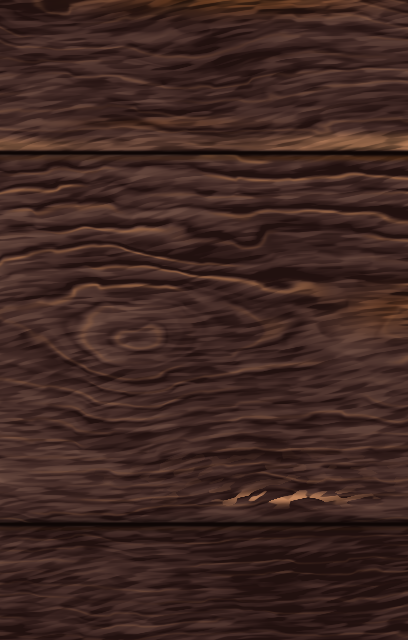
This texture is drawn by a Shadertoy shader. Its source:

```glsl
// Three dark, weathered timber planks with raised grain, an oval knot and worn edges.

// Colours
const vec3 SHADOW = vec3(0.13, 0.065, 0.06);
const vec3 WALNUT = vec3(0.26, 0.165, 0.15);
const vec3 DRY    = vec3(0.47, 0.34, 0.29);
const vec3 AMBER  = vec3(0.46, 0.26, 0.12);
const vec3 PALE   = vec3(0.68, 0.47, 0.33);
const vec3 GAP    = vec3(0.055, 0.025, 0.02);

// Layout, in units of canvas height
const float LOWER_SEAM = 0.181;
const float UPPER_SEAM = 0.761;
const float SEAM_HALF  = 0.0024;
const vec2  KNOT       = vec2(0.215, 0.469);
const float KNOT_REACH = 0.135;
const float KNOT_RISE  = 0.070;

// Grain
const vec2  FINE_FIBRE   = vec2(30.0, 210.0);
const vec2  COARSE_FIBRE = vec2(8.0, 85.0);
const float FIBRE_TILT   = 0.13;
const float CREST_WIDTH  = 0.085;

vec3 hash3(vec2 p) {
    vec3 q = fract(vec3(p.xyx) * vec3(0.1031, 0.1030, 0.0973));
    q += dot(q, q.yxz + 33.33);
    return fract((q.xxy + q.yzz) * q.zyx);
}

// Smooth cellular noise: cell values blended by distance to their points
float cells(vec2 p) {
    vec2 id = floor(p), f = p - id;
    float total = 0.0, weight = 0.0;
    for (int j = -1; j <= 1; j++)
    for (int i = -1; i <= 1; i++) {
        vec2 o = vec2(i, j);
        vec3 h = hash3(id + o + 100.0);
        vec2 d = o + h.xy - f;
        float w = exp(-7.0 * dot(d, d));
        total += w * h.z;
        weight += w;
    }
    return total / weight;
}

float bell(float x, float width) { x /= width; return exp(-x * x); }

float spot(vec2 p, vec2 centre, vec2 size) {
    p = (p - centre) / size;
    return exp(-dot(p, p));
}

// Growth-ring number; its contours are the grain lines
float ringLevel(vec2 p) {
    float wobble = 0.8 * (cells(p * vec2(7.0, 15.0)) - 0.5)
                 + 0.35 * (cells(p * vec2(24.0, 30.0)) - 0.5);
    if (p.y > UPPER_SEAM) {
        float sway = 0.016 * sin(10.0 * p.x + 13.0 * p.y)
                   + 0.006 * sin(23.0 * p.x - 20.0 * p.y);
        return (p.y + sway * smoothstep(0.79, 0.88, p.y)) * 38.0 + wobble;
    }
    if (p.y < LOWER_SEAM) return (p.y + 0.004 * sin(7.0 * p.x)) * 52.0 + wobble + 60.0;
    vec2 d = p - KNOT;
    float rise = KNOT_RISE * KNOT_RISE * (1.0 - bell(d.x, KNOT_REACH));
    float side = smoothstep(-0.08, 0.05, d.y);
    return sqrt(d.y * d.y + rise) * mix(46.0, 32.0, side) + wobble + 120.0;
}

void mainImage(out vec4 fragColor, in vec2 fragCoord) {
    vec2 p = fragCoord / iResolution.y;
    float pixel = 1.0 / iResolution.y;
    bool top = p.y > UPPER_SEAM, bottom = p.y < LOWER_SEAM;

    // Fibres follow the bend of the rings
    float level = ringLevel(p);
    vec2 along = vec2(p.x, p.y - FIBRE_TILT * p.x + 0.006 * sin(14.0 * p.x + 19.0 * p.y));
    float fine = cells(along * FINE_FIBRE) - 0.5;
    float coarse = cells(vec2(p.x, level / 36.0) * COARSE_FIBRE) - 0.5;
    float broad = cells(p * vec2(4.0, 13.0) + 7.0) - 0.5;
    float tone = 0.40 + 0.48 * fine + 0.34 * coarse + 0.30 * broad;

    // Raised rings: a worn crest with a shadow beside it
    float row = floor(level), phase = level - row;
    float wear = smoothstep(0.25, 0.75, cells(vec2(p.x * 7.0, row * 3.7)));
    float bold = top ? 0.35 : bottom ? 0.3
               : mix(0.45, 1.0, smoothstep(0.50, 0.57, p.y));
    float crest = bell(phase - 0.42, CREST_WIDTH) * wear * bold;
    float groove = bell(phase - 0.65, 0.11) * (0.4 + 0.6 * wear) * bold;
    tone += 0.10 * bold * cos(6.2832 * (phase - 0.3)) - 0.50 * groove;

    // Broad weathering of each plank
    tone -= top ? 0.06 : bottom ? 0.10 + 0.16 * p.x : 0.0;
    tone += 0.22 * spot(p, vec2(0.0, 0.235), vec2(0.16, 0.04));
    tone -= 0.12 * spot(p, KNOT, vec2(0.11, 0.045));
    tone = clamp(tone, 0.0, 1.0);
    vec3 col = tone < 0.4 ? mix(SHADOW, WALNUT, tone / 0.4)
                          : mix(WALNUT, DRY, (tone - 0.4) / 0.6);

    // Amber heartwood and crests
    float heart = 0.75 * spot(p, vec2(0.36, 1.0), vec2(0.19, 0.022))
                + 0.45 * spot(p, vec2(0.62, 0.515), vec2(0.09, 0.035))
                + 0.30 * spot(p, vec2(0.25, 0.808), vec2(0.14, 0.008));
    col = mix(col, AMBER * (0.85 + 0.9 * fine + 0.5 * coarse), clamp(heart, 0.0, 0.9));
    col = mix(col, mix(AMBER, PALE, 0.25 + 0.5 * wear), crest * (0.6 + 0.5 * fine));

    // Worn bevel above the upper seam
    float bevel = smoothstep(0.762, 0.768, p.y)
                * (1.0 - smoothstep(0.778, 0.799, p.y + 0.018 * broad));
    float rub = 0.22 + 0.55 * bell(p.x - 0.01, 0.10) + 0.75 * bell(p.x - 0.59, 0.13);
    col = mix(col, PALE * (0.9 + 0.5 * fine + 0.4 * coarse), bevel * min(rub, 0.85));

    // Bare flecks on the middle plank
    float chips = smoothstep(0.60, 0.76, cells(along * vec2(55.0, 150.0) + 31.0));
    float chipArea = spot(p, vec2(0.44, 0.222), vec2(0.11, 0.010))
                   + 0.12 * spot(p, vec2(0.42, 0.26), vec2(0.25, 0.04));
    col = mix(col, PALE * 1.12, chips * min(chipArea, 1.0));

    // Seams, with soft shade and an amber lip below
    float toUpper = p.y - UPPER_SEAM, toLower = p.y - LOWER_SEAM;
    float seam = min(abs(toUpper), abs(toLower));
    float lip = bell(toUpper + 0.008, 0.004) * (0.3 + 0.3 * smoothstep(0.2, 0.6, p.x))
              + bell(toLower + 0.007, 0.003) * 0.2;
    col *= 1.0 - 0.35 * bell(seam, 0.010) * (1.0 - bevel);
    col = mix(col, AMBER * 0.75, lip);
    col = mix(GAP, col, smoothstep(SEAM_HALF - pixel, SEAM_HALF + 1.5 * pixel, seam));

    fragColor = vec4(clamp(col, 0.0, 1.0), 1.0);
}
```
